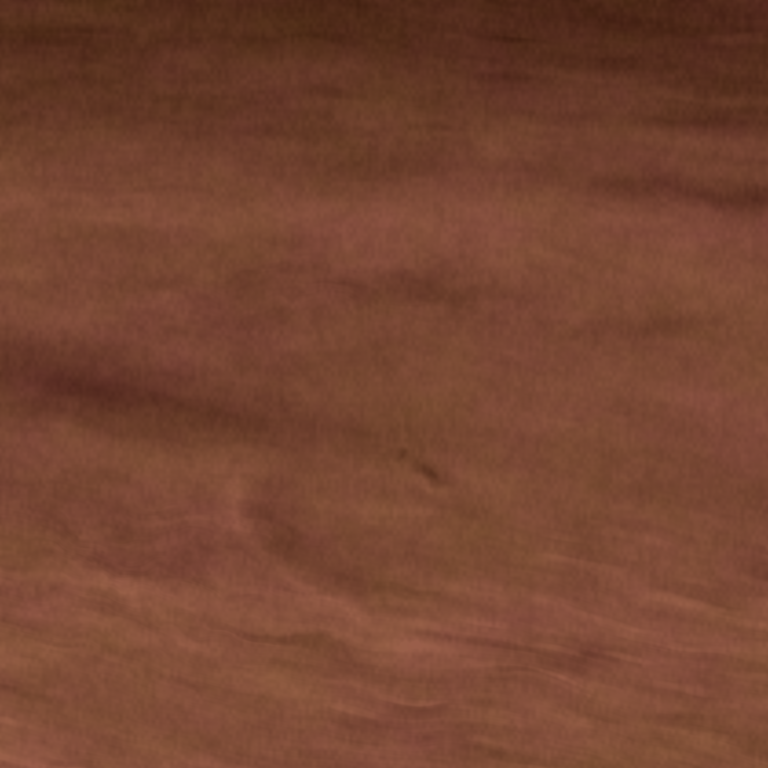
Write a Shadertoy shader that draws this texture.

```glsl
float hash(vec2 p) {
    vec3 q = fract(vec3(p.xyx) * 0.1031);
    q += dot(q, q.yzx + 33.33);
    return fract((q.x + q.y) * q.z);
}

float noise(vec2 p) {
    vec2 i = floor(p), f = fract(p);
    f = f * f * (3.0 - 2.0 * f);
    float low = mix(hash(i), hash(i + vec2(1, 0)), f.x);
    float high = mix(hash(i + vec2(0, 1)), hash(i + vec2(1, 1)), f.x);
    return mix(low, high, f.y);
}

// Layered noise, roughly -1 to 1
float fbm(vec2 p) {
    float sum = 0.0, amp = 0.5;
    for (int i = 0; i < 4; i++) {
        sum += amp * (2.0 * noise(p) - 1.0);
        p = mat2(0.99, 0.05, -0.05, 0.99) * p * 2.03 + 17.3;
        amp *= 0.55;
    }
    return sum;
}

// Soft elongated blot, tilted by a slope
float blot(vec2 p, vec2 center, vec2 size, float slope) {
    vec2 d = p - center;
    d.y -= slope * d.x;
    d /= size;
    return exp(-dot(d, d));
}

// Bends the grain: steeper toward the bottom, wavy around the figure
vec2 grainSpace(vec2 p, float figure) {
    float slope = mix(0.2, 0.07, smoothstep(0.1, 0.8, p.y));
    float wave = 0.03 * fbm(p * vec2(3.0, 5.0) + 4.0);
    float curl = 0.06 * fbm(p * vec2(7.0, 9.0) + 21.0) * figure;
    return vec2(p.x + curl, p.y + slope * p.x + wave + curl);
}

// Curved edge of the cathedral figure: dark inside, pale outside
float archShade(vec2 p, vec2 center) {
    vec2 d = p - center;
    d.y += 0.22 * d.x;
    float r = length(d * vec2(1.0, 1.55)) + 0.04 * fbm(p * 9.0);
    float side = 1.0 - smoothstep(-0.1, 0.16, d.x);
    float lower = 1.0 - smoothstep(-0.02, 0.1, d.y);
    float inner = exp(-pow((r - 0.165) / 0.032, 2.0));
    float outer = exp(-pow((r - 0.215) / 0.016, 2.0));
    return (outer - 0.8 * inner) * side * lower;
}

// Red level to wood colour, with a warm or violet tint
vec3 woodColor(float red, float tint) {
    vec3 dark = vec3(0.34, 0.18, 0.12);
    vec3 rise = vec3(1.0, 0.74, 0.63);
    return dark + rise * (red - dark.r) + tint * vec3(0.005, -0.006, 0.010);
}

void mainImage(out vec4 fragColor, in vec2 fragCoord) {
    vec2 p = fragCoord / iResolution.xy;
    float figure = blot(p, vec2(0.17, 0.27), vec2(0.22, 0.13), -0.2)
                 + 0.7 * blot(p, vec2(0.4, 0.63), vec2(0.4, 0.07), -0.05);
    vec2 g = grainSpace(p, figure);
    float upper = smoothstep(0.62, 0.9, p.y);
    float lower = 1.0 - smoothstep(0.2, 0.42, p.y);

    // Broad light from the dark top to the paler bottom
    float height = p.y + 0.07 * (p.x - 0.4) + 0.05 * fbm(g * vec2(2.0, 12.0));
    float red = mix(0.478, 0.318, smoothstep(0.68, 1.04, height));
    red += 0.037 * (1.0 - smoothstep(0.08, 0.5, p.y));
    red += 0.026 * blot(p, vec2(0.6, 0.69), vec2(0.7, 0.05), -0.06);
    red += 0.035 * fbm(p * vec2(3.0, 6.0) + 8.0);

    // Long streaks and fine fibres
    red += 0.060 * fbm(g * vec2(2.5, 20.0) + 3.0) * (0.6 + 0.5 * upper);
    red += 0.045 * fbm(g * vec2(8.0, 55.0) + 11.0) * (0.5 + 0.6 * lower);
    red += 0.085 * fbm(g * vec2(13.0, 30.0) + 31.0) * figure;

    // Pale and dark flashes along the grain
    float flash = noise(g * vec2(11.0, 75.0) + 50.0);
    float gash = noise(g * vec2(9.0, 60.0) + 90.0);
    float patches = smoothstep(0.3, 0.7, noise(p * vec2(6.0, 8.0) + 5.0));
    red += 0.045 * smoothstep(0.65, 1.0, flash) * (lower + 0.2) * patches;
    red -= 0.055 * smoothstep(0.68, 1.0, gash) * (0.7 * lower + 0.4 * upper + 0.15);

    // Shadow band, cathedral arch, dark streaks and knot
    vec2 w = p + 0.02 * vec2(fbm(p * 14.0), fbm(p * 14.0 + 40.0));
    float band = blot(w, vec2(0.1, 0.505), vec2(0.34, 0.042), -0.19);
    red -= 0.100 * band;
    red += 0.042 * archShade(p, vec2(0.52, 0.31));
    red -= 0.075 * blot(w, vec2(0.94, 0.745), vec2(0.17, 0.016), -0.09);
    red -= 0.055 * blot(w, vec2(0.95, 0.84), vec2(0.16, 0.02), -0.08);
    red -= 0.070 * blot(w, vec2(0.74, 0.14), vec2(0.05, 0.02), -0.1);
    red -= 0.050 * blot(w, vec2(0.56, 0.63), vec2(0.07, 0.03), -0.1);
    red -= 0.050 * blot(w, vec2(0.85, 0.575), vec2(0.1, 0.016), 0.12);
    red -= 0.120 * blot(w, vec2(0.57, 0.388), vec2(0.026, 0.009), -0.45);
    red -= 0.080 * blot(w, vec2(0.525, 0.414), vec2(0.012, 0.006), -0.3);
    red += 0.040 * blot(w, vec2(0.56, 0.372), vec2(0.02, 0.006), -0.3);

    // Soft mottling and a fine weave
    red += 0.022 * fbm(p * vec2(28.0, 36.0) + 80.0);
    red += 0.034 * (noise(p * vec2(210.0, 150.0)) - 0.5);
    red += 0.022 * (noise(p * vec2(120.0, 60.0) + 70.0) - 0.5);

    float tint = 1.8 * fbm(p * vec2(4.0, 7.0) + 60.0) + 1.0 * band - 0.2 * upper;
    tint += 1.2 * fbm(p * vec2(22.0, 30.0) + 15.0);
    fragColor = vec4(woodColor(clamp(red, 0.24, 0.6), tint), 1.0);
}
```
